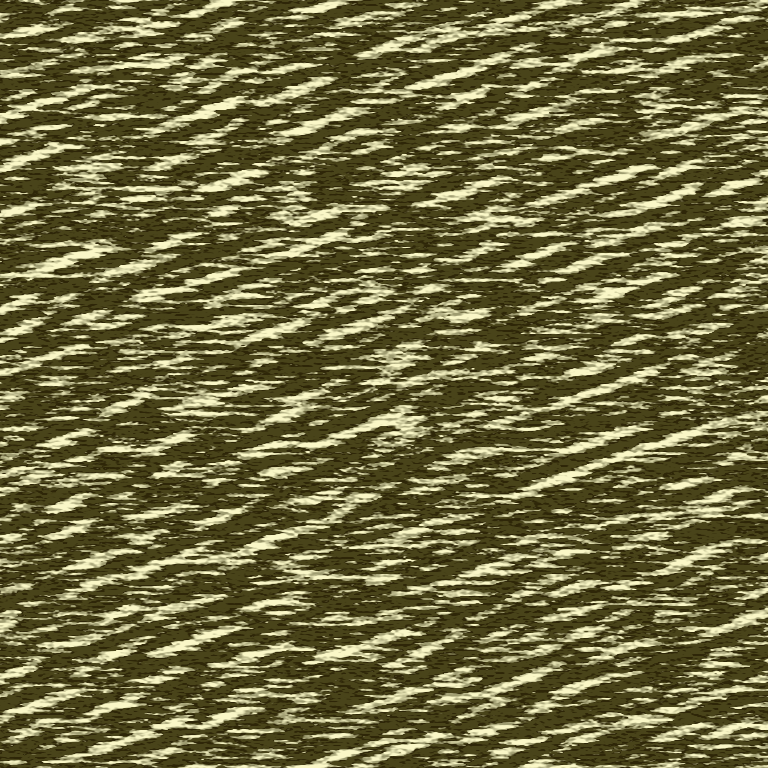
A WebGL 2 fragment shader for this texture:

```glsl
#version 300 es
precision highp float;
// Pale, ragged horizontal flecks gathered into slanted bands on dark olive.

uniform vec2 u_resolution;
out vec4 fragColor;

// Random gradient for a lattice cell, mostly upright so that noise stays layered
vec2 cellGradient(ivec2 cell) {
    uint h = uint(cell.x) * 1597334677u ^ uint(cell.y) * 3812015801u;
    h = (h ^ (h >> 15)) * 2246822519u;
    h = (h ^ (h >> 13)) * 3266489917u;
    h ^= h >> 16;
    float angle = float(h & 65535u) / 65536.0 * 6.28319;
    return vec2(0.5 * cos(angle), 1.3 * sin(angle));
}

// Gradient noise, centred on zero
float noise(vec2 p) {
    ivec2 cell = ivec2(floor(p));
    vec2 f = fract(p);
    vec2 w = f * f * (3.0 - 2.0 * f);
    float a = dot(cellGradient(cell), f);
    float b = dot(cellGradient(cell + ivec2(1, 0)), f - vec2(1, 0));
    float c = dot(cellGradient(cell + ivec2(0, 1)), f - vec2(0, 1));
    float d = dot(cellGradient(cell + ivec2(1, 1)), f - vec2(1, 1));
    return mix(mix(a, b, w.x), mix(c, d, w.x), w.y);
}

// Bands that rise to the right, broken up by level dashes
float fleckField(vec2 p) {
    vec2 slanted = vec2(p.x, p.y - 0.34 * p.x + 0.01 * noise(p * 5.0));
    float bands = noise(slanted * vec2(15.0, 60.0) + 13.7);
    float dashes = noise(p * vec2(27.0, 150.0) + 41.3);
    float threads = noise(p * vec2(52.0, 260.0) + 87.1);
    return bands + 0.72 * dashes + 0.42 * threads;
}

void main() {
    vec2 p = gl_FragCoord.xy / u_resolution.y;
    float field = fleckField(p);
    float grain = noise(p * vec2(190.0, 330.0) + 5.9);
    float mottle = noise(p * vec2(130.0, 240.0) + 61.7);
    float ragged = field + 0.3 * grain;

    // Olive ground with dark specks crowding the fleck edges
    float nearFleck = smoothstep(-0.35, 0.05, field);
    float speck = 0.8 * noise(p * vec2(110.0, 300.0) + 23.5) + 0.5 * grain + 0.25 * nearFleck;
    vec3 ground = mix(vec3(0.285, 0.265, 0.1), vec3(0.18, 0.15, 0.03),
                      smoothstep(0.1, 0.34, speck));

    // Cream flecks, mottled throughout and brightest at their cores
    vec3 cream = mix(vec3(0.62, 0.61, 0.44), vec3(0.98, 0.97, 0.78),
                     smoothstep(0.02, 0.58, ragged + 0.7 * mottle));
    vec3 color = mix(ground, cream, smoothstep(0.02, 0.2, ragged));

    fragColor = vec4(color, 1.0);
}
```
